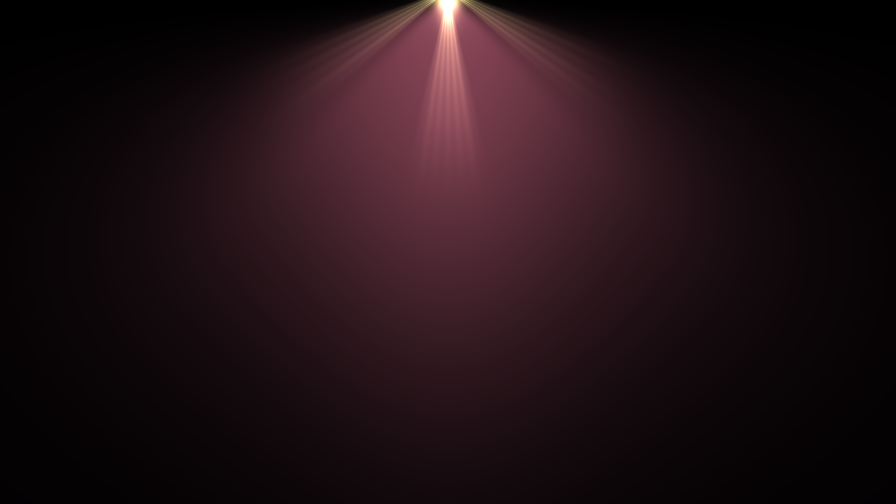
This background is drawn by a Shadertoy shader. Its source:

```glsl
// A warm lamp at the top centre sheds a mauve haze into a dark room.
// The haze is an analytic falloff; one central and two side fans of finely
// streaked rays, varied by angular value noise, surround a small hot core.

// Lengths are in canvas heights, angles in radians from straight down.
const vec3 HAZE_COLOR = vec3(1.0, 0.51, 0.64);
const vec3 RAY_NEAR_COLOR = vec3(1.0, 0.92, 0.62);
const vec3 RAY_FAR_COLOR = vec3(1.0, 0.64, 0.58);
const vec3 CORE_COLOR = vec3(1.0, 0.86, 0.60);
const vec3 ROOM_COLOR = vec3(0.004, 0.001, 0.004);

const float HAZE_GAIN = 0.52;
const float HAZE_DEPTH_DECAY = 2.05;
const float HAZE_SIDE_DECAY = 3.0;
const float HAZE_ROUNDNESS = 0.2;
const vec2 HAZE_ANGLES = vec2(0.70, 1.56);

const float RAY_APEX_HEIGHT = 0.02;
const float RAY_DECAY = 6.5;
const float RAY_PERIOD = 0.072;
const float RAY_CONTRAST = 0.16;
const float CENTER_GAIN = 0.56;
const float CENTER_HALF_ANGLE = 0.19;
const float CENTER_REACH = 0.48;
const float SIDE_GAIN = 0.42;
const float SIDE_ANGLE = 1.04;
const float SIDE_HALF_ANGLE = 0.17;
const float SIDE_REACH = 0.52;

float hash(float n) {
    n = fract(n * 0.1031);
    n *= n + 33.33;
    return fract(n * (n + n));
}

float valueNoise(float x) {
    float cell = floor(x);
    float t = fract(x);
    return mix(hash(cell), hash(cell + 1.0), t * t * (3.0 - 2.0 * t));
}

// Regular streaks around the lamp, of slightly uneven strength
float streaks(float angle) {
    float x = angle / RAY_PERIOD;
    float wave = cos(6.2832 * x);
    return 0.9 + RAY_CONTRAST * wave + 0.25 * valueNoise(x + 60.0);
}

// Soft wedge of light that fades out at its reach
float fan(float offset, float halfAngle, float radius, float reach) {
    float wedge = 1.0 - smoothstep(halfAngle - 0.07, halfAngle + 0.06, abs(offset));
    float fade = 1.0 - smoothstep(0.5 * reach, reach, radius);
    return wedge * fade * exp(-RAY_DECAY * radius);
}

// Gaussian in depth, rounded exponential to the sides, dark near the ceiling
float haze(vec2 p) {
    float angle = atan(abs(p.x), max(p.y, 0.0001));
    float side = sqrt(p.x * p.x + HAZE_ROUNDNESS * HAZE_ROUNDNESS) - HAZE_ROUNDNESS;
    float falloff = exp(-HAZE_DEPTH_DECAY * p.y * p.y - HAZE_SIDE_DECAY * side);
    return HAZE_GAIN * falloff * (1.0 - smoothstep(HAZE_ANGLES.x, HAZE_ANGLES.y, angle));
}

// Ray fans, warm near the lamp and pink farther away
vec3 rays(vec2 p) {
    vec2 q = p + vec2(0.0, RAY_APEX_HEIGHT);
    float radius = length(q);
    float angle = atan(q.x, q.y);
    float light = CENTER_GAIN * fan(angle, CENTER_HALF_ANGLE, radius, CENTER_REACH)
                + SIDE_GAIN * fan(abs(angle) - SIDE_ANGLE, SIDE_HALF_ANGLE, radius, SIDE_REACH);
    vec3 tint = mix(RAY_NEAR_COLOR, RAY_FAR_COLOR, smoothstep(0.05, 0.34, radius));
    return tint * light * streaks(angle);
}

float blob(vec2 p, vec2 size) {
    vec2 q = p / size;
    return exp(-dot(q, q));
}

void mainImage(out vec4 fragColor, in vec2 fragCoord) {
    // Lamp at the origin, y growing downward
    vec2 p = vec2(fragCoord.x - 0.5 * iResolution.x, iResolution.y - fragCoord.y) / iResolution.y;

    vec3 color = ROOM_COLOR + HAZE_COLOR * haze(p) + rays(p);

    // Hot core: a drop of light, a flat flare and a small halo
    float core = 0.9 * blob(p, vec2(0.018, 0.045))
               + 0.8 * blob(p, vec2(0.032, 0.014))
               + 0.25 * exp(-length(p) / 0.035);
    color += CORE_COLOR * core;

    fragColor = vec4(clamp(color, 0.0, 1.0), 1.0);
}
```
